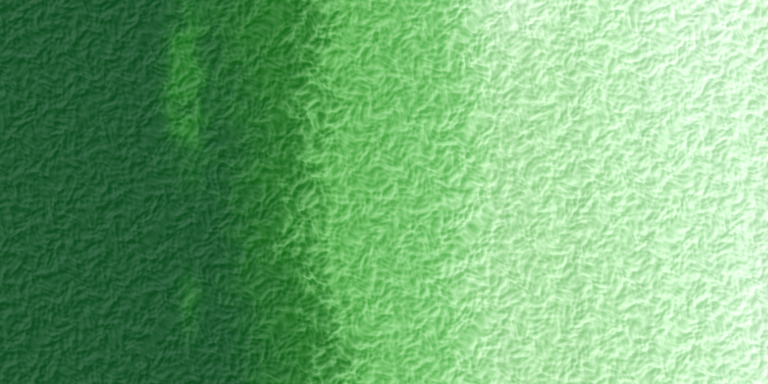
Reproduce this texture procedurally as a WebGL 1 fragment shader.

```glsl
precision highp float;
// Green watercolour wash on rough paper, fading from deep left to pale right.
uniform vec2 u_resolution;

const vec3 DEEP = vec3(0.135, 0.365, 0.205);
const vec3 LEAF = vec3(0.19, 0.49, 0.20);
const vec3 MID = vec3(0.38, 0.71, 0.35);
const vec3 SPRING = vec3(0.53, 0.825, 0.50);
const vec3 PALE = vec3(0.67, 0.885, 0.64);
const vec3 MIST = vec3(0.78, 0.955, 0.77);
const vec3 PAPER = vec3(0.90, 0.99, 0.90);
const float COARSE_GRAIN = 34.0;   // cells per canvas height
const float FINE_GRAIN = 72.0;
const vec2 LIGHT_STEP = vec2(-0.0045, 0.0055);
const float RELIEF = 0.17;
const float EDGE_RAGGED = 0.032;

vec2 hash2(vec2 cell) {
  vec2 q = vec2(dot(cell, vec2(127.1, 311.7)), dot(cell, vec2(269.5, 183.3)));
  return fract(sin(q) * 43758.5);
}

// Smoothed cellular noise, centred near zero.
float cells(vec2 p) {
  vec2 base = floor(p);
  vec2 local = fract(p);
  float sum = 0.0;
  for (int j = -1; j <= 1; j++) {
    for (int i = -1; i <= 1; i++) {
      vec2 o = vec2(float(i), float(j));
      vec2 d = o + hash2(base + o) - local;
      sum += exp(-7.0 * dot(d, d));
    }
  }
  return clamp(-log(sum + 0.001) * 0.45 - 0.22, -0.7, 0.9);
}

// Paper height: bent, slightly slanted cells at two scales.
float paper(vec2 p) {
  p += 0.006 * sin(p.yx * vec2(47.0, 61.0) + 2.0 * sin(p * 23.0));
  vec2 slanted = vec2(p.x + 0.35 * p.y, p.y - 0.25 * p.x);
  return cells(slanted * COARSE_GRAIN) + 0.6 * cells(slanted.yx * FINE_GRAIN + 17.0);
}

// Slow drift of the washes, from layered sines.
float drift(vec2 p) {
  return sin(p.y * 7.0 + 1.3 * sin(p.x * 5.0)) * 0.5
       + sin(p.y * 17.0 + p.x * 9.0 + 1.0) * 0.3
       + sin(p.y * 31.0 - p.x * 21.0) * 0.2;
}

float wash(float x, float edge, float halfWidth) {
  return smoothstep(edge - halfWidth, edge + halfWidth, x);
}

float spot(vec2 p, vec2 centre, vec2 radius) {
  vec2 d = (p - centre) / radius;
  return exp(-dot(d, d));
}

void main() {
  vec2 uv = gl_FragCoord.xy / u_resolution;
  vec2 p = gl_FragCoord.xy / u_resolution.y;
  float y = uv.y;

  // Pigment settles unevenly, so every wash boundary is ragged.
  float height = paper(p);
  float mottle = cells(p * 11.0 + 5.0);
  float x = uv.x + EDGE_RAGGED * (0.55 * height + 0.4 * mottle) + 0.008 * drift(p);

  // Overlapping washes, dark to light.
  float low = 1.0 - smoothstep(0.0, 0.42, y);
  vec3 col = mix(DEEP, LEAF, wash(x, 0.355 - 0.055 * y, 0.065));
  col = mix(col, MID, wash(x, 0.408 + 0.045 * low + 0.012 * y, 0.042));
  col = mix(col, SPRING, wash(x, 0.525 + 0.03 * y, 0.125));
  col = mix(col, PALE, wash(x, 0.625 + 0.01 * drift(p.yx), 0.055));
  col = mix(col, MIST, 0.9 * wash(x, 0.86 - 0.09 * y, 0.15));

  // Lifted pigment streak and fleck in the dark area.
  float streak = spot(uv, vec2(0.243, 0.78), vec2(0.026, 0.19))
               + 0.5 * spot(uv, vec2(0.247, 0.20), vec2(0.016, 0.07));
  col = mix(col, LEAF * 1.08, clamp(streak * (0.72 + 0.75 * mottle + 0.35 * height), 0.0, 0.85));

  // Light blooms near the upper middle and the right border.
  float bloom = 0.55 * spot(uv, vec2(0.67, 1.02), vec2(0.055, 0.14))
              + 0.45 * spot(uv, vec2(0.93, 1.0), vec2(0.10, 0.32))
              + 0.45 * spot(uv, vec2(1.01, 0.22), vec2(0.055, 0.35));
  col = mix(col, PAPER, clamp(bloom, 0.0, 0.75));

  // Faint vertical brush bands in the pale half.
  float bands = sin(uv.x * 73.0 + 0.8 * drift(p)) + 0.6 * sin(uv.x * 131.0 + y * 2.0);
  col += 0.010 * bands * smoothstep(0.55, 0.7, uv.x);

  // Raking light over the paper tooth.
  float slope = height - paper(p + LIGHT_STEP);
  float tone = dot(col, vec3(0.3, 0.59, 0.11));
  float shade = clamp(slope, -0.8, 0.8) * RELIEF * mix(0.45, 0.75, tone);
  float granulation = height * 0.045 * smoothstep(0.28, 0.5, tone);
  col += (shade + granulation) * vec3(1.05, 0.75, 1.05);

  gl_FragColor = vec4(clamp(col, 0.0, 1.0), 1.0);
}
```
